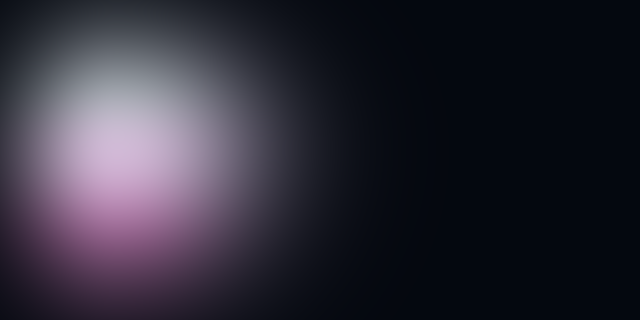
Write a WebGL 2 fragment shader that draws this background.

```glsl
#version 300 es
precision highp float;
// Soft lilac glow, silver above and rose below, fading into a midnight blue field.

#define GLOW_CENTER vec2(0.365, 0.535)
#define SPREAD_LOW  vec2(0.228, 0.295)  // reach to the left and downward
#define SPREAD_HIGH vec2(0.325, 0.262)  // reach to the right and upward
#define FALLOFF     1.08                // above 1 flattens the core
#define NIGHT       vec3(0.016, 0.030, 0.058)
#define SILVER      vec3(0.770, 0.795, 0.825)
#define LILAC       vec3(0.820, 0.725, 0.840)
#define ROSE        vec3(0.860, 0.550, 0.790)
#define DUSK        vec3(0.780, 0.730, 0.840)

uniform vec2 u_resolution;
out vec4 fragColor;

// Bell-shaped glow with a separate spread on each side of its centre.
float lopsidedGlow(vec2 p) {
    vec2 offset = p - GLOW_CENTER;
    vec2 d = offset / mix(SPREAD_LOW, SPREAD_HIGH, step(0.0, offset));
    return exp(-0.5 * pow(dot(d, d), FALLOFF));
}

// Silver to lilac to rose from top to bottom, more neutral at the right.
vec3 glowTint(vec2 p) {
    vec3 tint = mix(LILAC, SILVER, smoothstep(0.50, 0.76, p.y));
    tint = mix(tint, ROSE, 1.0 - smoothstep(0.20, 0.54, p.y));
    return mix(tint, DUSK, 0.8 * smoothstep(0.40, 0.95, p.x));
}

void main() {
    // Units of canvas height, origin at the lower left.
    vec2 p = gl_FragCoord.xy / u_resolution.y;
    vec3 color = mix(NIGHT, glowTint(p), lopsidedGlow(p));
    fragColor = vec4(color, 1.0);
}
```
